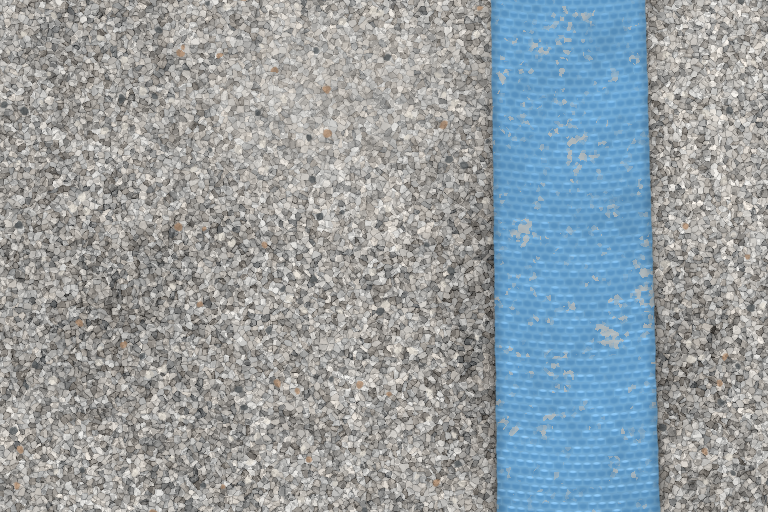
A WebGL 1 fragment shader for this texture:

```glsl
precision highp float;
uniform vec2 u_resolution;

// Lengths are in canvas heights.
const float GRAIN_SCALE = 88.0;
const float FINE_SCALE = 165.0;
const float PEBBLE_SCALE = 30.0;
const float PEBBLE_SHARE = 0.17;
const float GROUND_TONE = 0.685;
const vec3 GROUND_TINT = vec3(1.015, 1.0, 0.975);
const vec2 STRIP_BOTTOM = vec2(0.971, 1.289);  // left and right edge
const vec2 STRIP_TOP = vec2(0.959, 1.260);
const vec2 WEAVE_COUNT = vec2(17.0, 64.0);
const vec3 BLUE_LIGHT = vec3(0.49, 0.69, 0.83);
const vec3 BLUE_DEEP = vec3(0.32, 0.55, 0.74);
const vec3 DUST_COLOR = vec3(0.76, 0.74, 0.71);

float hash(vec2 p) {
  vec3 q = fract(vec3(p.xyx) * 0.1031);
  q += dot(q, q.yzx + 33.33);
  return fract((q.x + q.y) * q.z);
}

// Nearest distance, gap to the second nearest, random value of the cell.
vec3 cellular(vec2 p) {
  vec2 base = floor(p);
  float first = 8.0, second = 8.0, id = 0.0;
  for (int j = -1; j <= 1; j++) {
    for (int i = -1; i <= 1; i++) {
      vec2 cell = base + vec2(float(i), float(j));
      vec2 site = cell + vec2(hash(cell + 3.7), hash(cell + 41.3));
      float d = distance(p, site);
      if (d < first) {
        second = first;
        first = d;
        id = hash(cell + 91.1);
      } else {
        second = min(second, d);
      }
    }
  }
  return vec3(first, second - first, id);
}

float waves(vec2 p) {
  float sum = 0.0, amp = 0.5;
  for (int i = 0; i < 4; i++) {
    sum += amp * sin(p.x + 1.7 * sin(p.y)) * sin(p.y + 1.3 * sin(p.x * 0.8));
    p = mat2(1.5, 1.1, -1.1, 1.5) * p + 2.3;
    amp *= 0.6;
  }
  return sum;
}

float blob(vec2 p, vec2 center, vec2 radius) {
  vec2 d = (p - center) / radius;
  return exp(-dot(d, d));
}

vec3 ground(vec2 p, vec2 edges) {
  // Broad light and shade
  float smoothArea = blob(p, vec2(0.64, 0.80), vec2(0.30, 0.18));
  float shade = 0.05 * waves(p * 9.0) + 0.05 * smoothArea;
  shade -= 0.07 * blob(p, vec2(0.14, 0.42), vec2(0.24, 0.22));
  shade -= 0.05 * blob(p, vec2(0.12, 0.90), vec2(0.22, 0.12));
  shade -= 0.10 * blob(p, vec2(0.94, 0.40), vec2(0.08, 0.32));
  shade -= 0.10 * blob(p, vec2(1.35, 0.30), vec2(0.08, 0.18));
  shade += 0.04 * blob(p, vec2(1.43, 0.72), vec2(0.12, 0.25));

  // Packed grains with dark gaps
  vec2 bent = p + 0.004 * vec2(waves(p * 70.0), waves(p.yx * 64.0 + 5.0));
  vec3 grain = cellular(bent * GRAIN_SCALE);
  vec3 fine = cellular(bent * FINE_SCALE + 17.0);
  float gap = 1.0 - smoothstep(0.0, 0.28, grain.y);
  float relief = 0.34 * (grain.z - 0.5) + 0.26 * (fine.z - 0.5)
               - 0.20 * gap * (0.4 + fine.x);
  relief -= 0.20 * smoothstep(0.86, 0.95, grain.z) * fine.z;
  float tone = GROUND_TONE + shade + relief * (1.0 - 0.35 * smoothArea);
  vec3 color = tone * GROUND_TINT;
  color += 0.025 * (hash(floor(vec2(grain.z * 97.0))) - 0.5) * vec3(1.0, 0.0, -1.0);

  // Scattered pebbles: pale, rusty and dark
  vec3 pebble = cellular(bent * PEBBLE_SCALE + 8.0);
  float kind = pebble.z / PEBBLE_SHARE;
  float soft = PEBBLE_SCALE / u_resolution.y;
  float size = 0.13 + 0.12 * fract(kind * 7.3);
  float mask = step(kind, 1.0) * (1.0 - smoothstep(size - soft, size + soft, pebble.x));
  vec3 stone = mix(vec3(0.86, 0.84, 0.80), vec3(0.66, 0.53, 0.42), step(0.62, kind));
  stone = mix(stone, vec3(0.31, 0.33, 0.34), step(0.76, kind));
  color = mix(color, stone * (0.9 + 0.2 * fine.z), 0.8 * mask);

  // Contact shadow along the strip
  float side = max(edges.x - p.x, p.x - edges.y);
  float contact = exp(-max(side, 0.0) / 0.012);
  return color * (1.0 - 0.42 * contact * (1.0 - 0.5 * p.y));
}

float dustAmount(vec2 p) {
  float d = blob(p, vec2(1.061, 0.910), vec2(0.020, 0.015));
  d += blob(p, vec2(1.123, 0.715), vec2(0.035, 0.050)) * 0.7;
  d += blob(p, vec2(1.016, 0.541), vec2(0.030, 0.018));
  d += blob(p, vec2(1.188, 0.336), vec2(0.030, 0.022));
  d += blob(p, vec2(1.262, 0.430), vec2(0.020, 0.060));
  d += blob(p, vec2(1.094, 0.307), vec2(0.040, 0.012)) * 0.7;
  d += blob(p, vec2(0.982, 0.850), vec2(0.014, 0.030)) * 0.8;
  return d + blob(p, vec2(1.130, 0.970), vec2(0.030, 0.018)) * 0.8;
}

vec3 strip(vec2 p, float across) {
  // Staggered rows of knots, bowed across the width
  vec2 q = vec2(across, p.y + 0.012 * sin(across * 3.14)) * WEAVE_COUNT;
  q.x += 0.5 * mod(floor(q.y), 2.0);
  vec2 cell = fract(q) - 0.5;
  float knot = 1.0 - smoothstep(0.18, 0.55, length(cell * vec2(0.85, 1.0)));
  float dash = 1.0 - smoothstep(0.08, 0.32, length((cell - vec2(0.0, 0.28)) * vec2(0.6, 1.3)));
  float worn = hash(floor(q));
  vec3 color = mix(BLUE_LIGHT, BLUE_DEEP, 0.25 + 0.55 * knot);
  color += dash * worn * mix(0.20, 0.08, p.y);
  color *= 1.0 + 0.05 * waves(p * 11.0) + 0.05 * (worn - 0.5);

  // Dust in ragged flecks
  float fleck = cellular(p * 120.0).z * 0.6 + cellular(p * 48.0).z * 0.4;
  float dust = smoothstep(0.75, 1.0, fleck + 0.45 * dustAmount(p));
  color = mix(color, DUST_COLOR, 0.75 * dust);

  // Rounded sides
  float rim = min(across, 1.0 - across);
  return color * mix(0.86, 1.0, smoothstep(0.0, 0.07, rim));
}

void main() {
  vec2 p = gl_FragCoord.xy / u_resolution.y;
  vec2 edges = mix(STRIP_BOTTOM, STRIP_TOP, p.y);
  float across = (p.x - edges.x) / (edges.y - edges.x);
  float pixel = 1.0 / u_resolution.y;
  float inside = min(p.x - edges.x, edges.y - p.x) + 0.0015 * waves(vec2(p.y * 60.0, 1.0));
  float cover = smoothstep(-pixel, pixel, inside);
  vec3 color = mix(ground(p, edges), strip(p, across), cover);
  gl_FragColor = vec4(clamp(color, 0.0, 1.0), 1.0);
}
```
